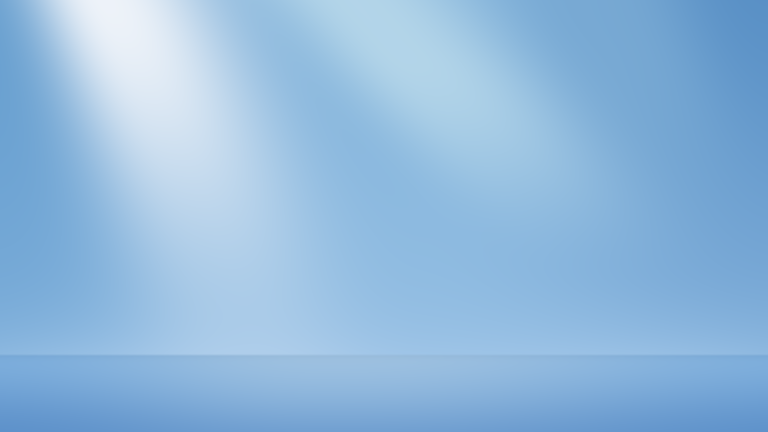
Give the GLSL for this background, as a Shadertoy shader.

```glsl
// An empty blue studio: soft slanted light beams fall on a wall above a glossy floor.
// The wall is a horizontal gradient with asymmetric beam profiles blended over it;
// the floor is a vertical gradient with a blurred reflection of the light.

const float HORIZON = 0.178;
const float GLOW_HEIGHT = 0.13;

const vec3 WALL_LEFT   = vec3(0.40, 0.62, 0.81);
const vec3 WALL_MIDDLE = vec3(0.51, 0.70, 0.855);
const vec3 WALL_RIGHT  = vec3(0.35, 0.565, 0.775);
const vec3 HAZE        = vec3(0.63, 0.775, 0.91);
const vec3 WHITE_LIGHT = vec3(0.93, 0.95, 0.975);
const vec3 PALE_LIGHT  = vec3(0.71, 0.84, 0.915);
const vec3 FAINT_LIGHT = vec3(0.48, 0.67, 0.83);
const vec3 FLOOR_BACK  = vec3(0.48, 0.675, 0.86);
const vec3 FLOOR_FRONT = vec3(0.36, 0.565, 0.79);
const vec3 FLOOR_SHINE = vec3(0.65, 0.775, 0.885);

// Rounded falloff with separate widths to the left and right of the axis.
float beam(float offset, float leftWidth, float rightWidth) {
    float t = abs(offset) / (offset < 0.0 ? leftWidth : rightWidth);
    return exp(-pow(t, 2.4));
}

vec3 wallColor(vec2 p) {
    float depth = 1.0 - p.y;
    vec3 color = mix(WALL_LEFT, WALL_MIDDLE, smoothstep(0.0, 0.38, p.x));
    color = mix(color, WALL_RIGHT, smoothstep(0.55, 1.0, p.x) * (1.0 - 0.55 * depth));
    color += vec3(0.035, 0.025, 0.02) * smoothstep(0.0, 0.6, depth);

    // Faint beam on the right
    float faint = beam(p.x - 0.79 - 0.22 * depth, 0.10, 0.10);
    color = mix(color, FAINT_LIGHT, 0.75 * faint * (1.0 - smoothstep(0.1, 0.65, depth)));

    // Pale central beam, dissolving as it falls
    float pale = beam(p.x - 0.46 - 0.50 * depth, 0.11, 0.15);
    color = mix(color, PALE_LIGHT, 0.95 * pale * (1.0 - smoothstep(0.12, 0.68, depth)));

    // Haze gathered above the floor
    float haze = exp(-(p.y - HORIZON) / GLOW_HEIGHT);
    float edgeFade = 1.0 - 0.3 * pow(abs(2.0 * p.x - 1.0), 3.0);
    color = mix(color, HAZE, 0.85 * haze * edgeFade);

    // Bright main beam on the left
    float axis = 0.135 + 0.27 * depth - 0.06 * depth * depth;
    float bright = beam(p.x - axis, 0.095 + 0.05 * depth, 0.145);
    return mix(color, WHITE_LIGHT, bright * mix(1.0, 0.22, smoothstep(0.0, 0.85, depth)));
}

vec3 floorColor(vec2 p) {
    float nearness = 1.0 - p.y / HORIZON;
    vec3 color = mix(FLOOR_BACK, FLOOR_FRONT, smoothstep(0.0, 1.1, nearness));
    float shine = beam(p.x - 0.43, 0.28, 0.42);
    color = mix(color, FLOOR_SHINE, shine * mix(0.85, 0.28, nearness));
    // Thin contact shade where the floor meets the wall
    return color - 0.035 * exp(-nearness * 25.0);
}

void mainImage(out vec4 fragColor, in vec2 fragCoord) {
    vec2 p = fragCoord / iResolution.xy;
    float softness = max(0.004, 1.0 / iResolution.y);
    float wallMask = smoothstep(-softness, softness, p.y - HORIZON);
    vec3 color = mix(floorColor(vec2(p.x, min(p.y, HORIZON))),
                     wallColor(vec2(p.x, max(p.y, HORIZON))), wallMask);
    fragColor = vec4(clamp(color, 0.0, 1.0), 1.0);
}
```
